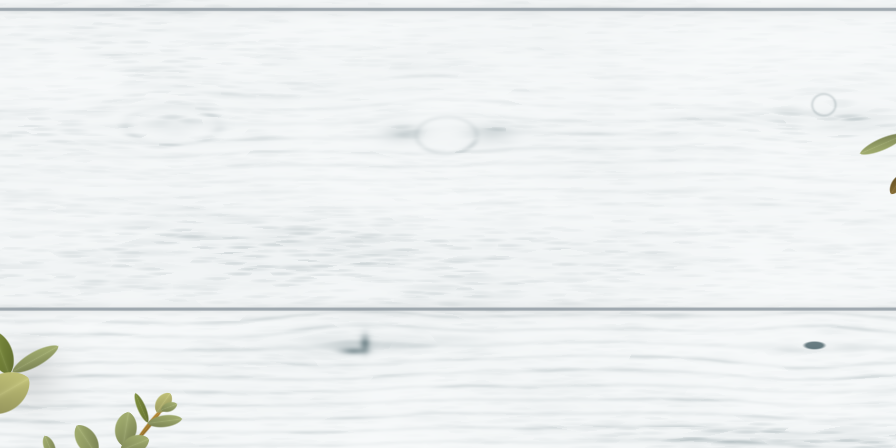
A Shadertoy shader for this texture:

```glsl
// Whitewashed wooden planks with knots, fine grain and green sprigs at the edges
#define TOP_SEAM 0.979
#define LOW_SEAM 0.310
#define RING_FREQ 32.0
#define RING_DEPTH 0.038
#define STREAK_DEPTH 0.085
#define KNOT_BULGE 0.022
#define PAINT vec3(0.978, 0.986, 0.988)
#define GRAIN_TINT vec3(1.12, 0.98, 0.94)
#define SEAM_COL vec3(0.58, 0.62, 0.65)
#define SAGE vec3(0.57, 0.61, 0.39)
#define OLIVE vec3(0.45, 0.51, 0.22)
#define PALE vec3(0.68, 0.68, 0.42)

vec2 hash2(vec2 p) {
    vec3 q = fract(p.xyx * vec3(0.1031, 0.1030, 0.0973));
    q += dot(q, q.yzx + 33.33);
    return fract((q.xx + q.yz) * q.zy);
}

// Cellular noise: x = nearest distance, y = random value of that cell
vec2 cellular(vec2 p) {
    vec2 base = floor(p), best = vec2(9.0, 0.0);
    for (int j = -1; j <= 1; j++)
    for (int i = -1; i <= 1; i++) {
        vec2 id = base + vec2(i, j), h = hash2(id + 40.0);
        float d = length(id + h - p);
        if (d < best.x) best = vec2(d, fract(h.x * 7.3 + h.y * 3.1));
    }
    return best;
}

// Short soft fibres, sparse along the grain
float fibres(vec2 p, vec2 scale) {
    vec2 c = cellular(p * scale);
    return smoothstep(0.75, 0.1, c.x) * smoothstep(0.25, 1.0, c.y);
}

// Layered sines, roughly -1 to 1
float wash(vec2 p) {
    float sum = 0.0, amp = 0.5;
    for (int i = 0; i < 4; i++) {
        sum += amp * sin(p.x + 1.7 * sin(p.y)) * cos(p.y + 0.8 * sin(p.x * 0.7));
        p = mat2(1.6, 1.1, -1.1, 1.6) * p + 2.3;
        amp *= 0.55;
    }
    return sum;
}

float spot(vec2 p, vec2 centre, vec2 radius) {
    vec2 d = (p - centre) / radius;
    return exp(-dot(d, d));
}

// Soft elliptical outline
float ring(vec2 p, vec2 centre, vec2 radius, float width) {
    float d = (length((p - centre) / radius) - 1.0) / width;
    return exp(-d * d);
}

// Pointed oval from base a to tip b, with a faint midrib
void leaf(inout vec3 col, vec2 p, vec2 a, vec2 b, float w, vec3 tint) {
    float len = length(b - a), px = 1.0 / iResolution.y;
    vec2 u = (b - a) / len, r = p - a;
    vec2 q = vec2(dot(r, u), u.x * r.y - u.y * r.x);
    float t = clamp(q.x / len, 0.0, 1.0);
    float d = abs(q.y) - w * pow(4.0 * t * (1.0 - t), 0.65);
    d = max(d, abs(q.x - 0.5 * len) - 0.5 * len);
    vec3 shade = tint * (0.88 + 0.2 * t + 0.08 * clamp(q.y / w, -1.0, 1.0));
    shade += 0.06 * exp(-abs(q.y) / (0.12 * w));
    col = mix(col, shade, smoothstep(px, -px, d));
}

float wood(vec2 p) {
    // Grain bends away from each knot
    vec2 knots[5] = vec2[5](vec2(0.385, 0.719), vec2(0.997, 0.698),
        vec2(1.839, 0.766), vec2(0.807, 0.229), vec2(1.818, 0.229));
    vec2 g = p;
    for (int i = 0; i < 5; i++) {
        vec2 d = p - knots[i];
        g.y -= KNOT_BULGE * d.y / (abs(d.y) + 0.025) * spot(d, vec2(0), vec2(0.16, 0.11));
    }
    float lower = step(p.y, LOW_SEAM);
    float patches = 0.5 + 0.5 * wash(p * vec2(5.0, 11.0));
    float bend = 0.008 * sin(3.0 * p.x + 1.0) + 0.003 * sin(11.0 * p.x + 9.0 * p.y);
    float wave = 0.5 + 0.5 * sin(6.2832 * RING_FREQ * (g.y + bend) + wash(p * vec2(7.0, 20.0)));
    float fine = fibres(g, vec2(16.0, 120.0)), coarse = fibres(g + 3.0, vec2(7.0, 60.0));

    // Growth rings, strongest through the middle and on the lower plank
    float rings = mix(spot(p, vec2(0.9, 0.67), vec2(1.1, 0.15)), 1.4, lower);
    float dark = RING_DEPTH * rings * pow(wave, 4.0) * (0.35 + 0.5 * patches + coarse);

    // Worn streaks gather in bands
    float worn = 0.22 + 0.75 * spot(p, vec2(0.65, 0.42), vec2(0.85, 0.09))
        + 0.4 * spot(p, vec2(0.35, 0.87), vec2(0.25, 0.14))
        + 0.6 * spot(p, vec2(0.1, 0.71), vec2(0.2, 0.04))
        + 0.5 * spot(p, vec2(1.8, 0.72), vec2(0.25, 0.04))
        + 1.3 * spot(p, vec2(1.85, 0.02), vec2(0.35, 0.035));
    dark += STREAK_DEPTH * worn * (fine + 0.7 * coarse) * (0.4 + patches);
    dark += 0.024 * patches * (1.0 - 0.4 * smoothstep(1.2, 1.9, p.x)) + 0.02 * worn;

    // Central eye with grey wings
    float wings = spot(p, vec2(0.9, 0.703), vec2(0.05, 0.02)) + spot(p, vec2(1.095, 0.703), vec2(0.05, 0.02));
    float eye = spot(p, vec2(0.997, 0.7), vec2(0.055, 0.036));
    dark = mix(dark + 0.13 * wings * (0.7 + 0.5 * fine), 0.025, 0.8 * eye);
    dark += 0.10 * ring(p, vec2(0.997, 0.698), vec2(0.067, 0.041), 0.12) * (0.4 + coarse);
    // Left and right knots
    dark += 0.05 * ring(p, vec2(0.385, 0.719), vec2(0.105, 0.042), 0.15) * (0.4 + fine);
    dark += 0.08 * spot(p, vec2(0.385, 0.719), vec2(0.045, 0.035)) * (0.3 + fine);
    dark += 0.10 * ring(p, vec2(1.839, 0.766), vec2(0.026, 0.024), 0.13);
    dark += 0.07 * spot(p, vec2(1.91, 0.73), vec2(0.07, 0.025)) * (0.5 + fine);
    // Lower plank: chipped mark and dark oval
    dark += 0.30 * spot(p, vec2(0.79, 0.216), vec2(0.030, 0.008)) + 0.28 * spot(p, vec2(0.815, 0.234), vec2(0.011, 0.020));
    dark += 0.06 * spot(p, vec2(0.83, 0.235), vec2(0.22, 0.02)) * (0.4 + coarse);
    return dark + 0.48 * smoothstep(1.2, 0.7, length((p - vec2(1.818, 0.229)) / vec2(0.024, 0.009)));
}

void mainImage(out vec4 fragColor, in vec2 fragCoord) {
    vec2 p = fragCoord / iResolution.y;
    p.x *= 2.0 * iResolution.y / iResolution.x;
    vec3 col = PAINT - GRAIN_TINT * wood(p);

    // Plank joints with a soft shadow
    float d = min(abs(p.y - TOP_SEAM), abs(p.y - LOW_SEAM));
    col -= 0.07 * exp(-d / 0.009);
    col = mix(col, SEAM_COL, 0.85 * smoothstep(0.0055, 0.0015, d));

    // Left cluster and its shadow
    col -= 0.10 * spot(p, vec2(0.07, 0.16), vec2(0.07, 0.07));
    leaf(col, p, vec2(0.02, 0.165), vec2(-0.015, 0.26), 0.025, OLIVE);
    leaf(col, p, vec2(0.028, 0.17), vec2(0.13, 0.227), 0.016, SAGE);
    leaf(col, p, vec2(-0.05, 0.09), vec2(0.064, 0.155), 0.042, PALE);
    // Lower sprig
    leaf(col, p, vec2(0.12, -0.02), vec2(0.10, 0.027), 0.012, SAGE);
    leaf(col, p, vec2(0.215, -0.015), vec2(0.172, 0.05), 0.022, SAGE);
    leaf(col, p, vec2(0.30, 0.01), vec2(0.368, 0.095), 0.005, vec3(0.65, 0.49, 0.18));
    leaf(col, p, vec2(0.275, 0.005), vec2(0.287, 0.08), 0.024, SAGE);
    leaf(col, p, vec2(0.27, -0.005), vec2(0.332, 0.02), 0.020, SAGE);
    leaf(col, p, vec2(0.33, 0.057), vec2(0.302, 0.122), 0.009, OLIVE);
    leaf(col, p, vec2(0.33, 0.055), vec2(0.406, 0.065), 0.013, SAGE);
    leaf(col, p, vec2(0.35, 0.08), vec2(0.38, 0.122), 0.016, PALE);
    leaf(col, p, vec2(0.36, 0.085), vec2(0.395, 0.098), 0.010, SAGE);
    // Right edge
    leaf(col, p, vec2(2.02, 0.70), vec2(1.92, 0.657), 0.013, SAGE);
    leaf(col, p, vec2(2.015, 0.61), vec2(1.989, 0.567), 0.012, vec3(0.47, 0.38, 0.18));
    fragColor = vec4(clamp(col, 0.0, 1.0), 1.0);
}
```
